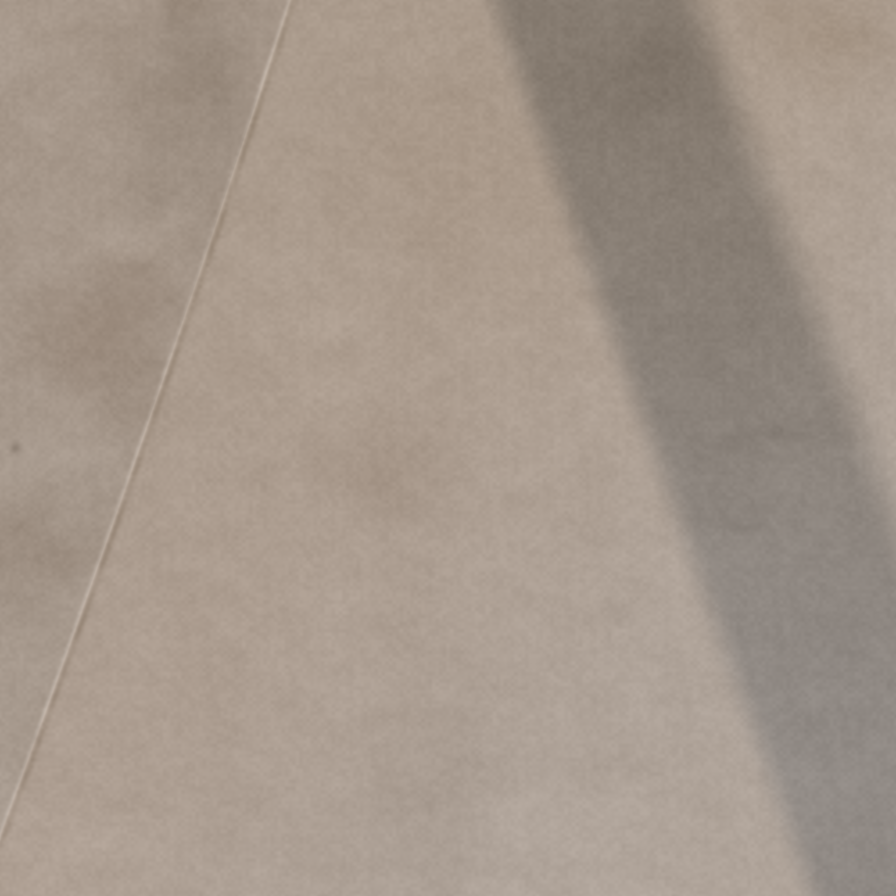
Reproduce this texture procedurally as a WebGL 1 fragment shader.

```glsl
precision highp float;
// Beige stone floor tiles with a slanted pale joint and a soft diagonal shadow band.

uniform vec2 u_resolution;

float hash(vec2 p) {
  return fract(sin(dot(p, vec2(127.1, 311.7))) * 43758.5453);
}

float noise(vec2 p) {
  vec2 i = floor(p);
  vec2 f = fract(p);
  f = f * f * (3.0 - 2.0 * f);
  return mix(mix(hash(i), hash(i + vec2(1.0, 0.0)), f.x),
             mix(hash(i + vec2(0.0, 1.0)), hash(i + vec2(1.0, 1.0)), f.x), f.y);
}

// Layered noise centred on zero
float fbm(vec2 p) {
  float sum = 0.0;
  float amp = 0.5;
  for (int i = 0; i < 5; i++) {
    sum += amp * (noise(p) - 0.5);
    p = mat2(1.6, 1.2, -1.2, 1.6) * p + 7.3;
    amp *= 0.55;
  }
  return sum;
}

// Soft elliptical stain
float stain(vec2 p, vec2 center, vec2 radius) {
  vec2 d = (p - center) / radius;
  return exp(-dot(d, d));
}

void main() {
  vec2 uv = gl_FragCoord.xy / u_resolution;
  float down = 1.0 - uv.y;
  float px = 1.0 / u_resolution.y;
  vec2 warped = uv + 0.12 * vec2(fbm(uv * 13.0), fbm(uv * 13.0 + 31.0));

  // Main tile: warm at the left, cooler and paler at the lower right
  vec3 color = mix(vec3(0.668, 0.607, 0.55), vec3(0.685, 0.625, 0.575), smoothstep(0.0, 0.9, down));
  float cool = smoothstep(0.85, 1.6, uv.x + down);
  color = mix(color, vec3(0.69, 0.647, 0.61), 0.8 * cool);
  color -= vec3(0.035, 0.038, 0.040) * stain(warped, vec2(0.43, 0.48), vec2(0.11, 0.07));
  color -= vec3(0.014, 0.018, 0.022) * stain(warped, vec2(0.52, 0.80), vec2(0.12, 0.14));
  color -= vec3(0.022) * stain(warped, vec2(0.48, 0.10), vec2(0.06, 0.11));
  color -= vec3(0.030) * stain(warped, vec2(0.69, 0.30), vec2(0.02, 0.02));
  color -= vec3(0.020, 0.024, 0.030) * stain(warped, vec2(0.93, 0.94), vec2(0.07, 0.04));
  color += vec3(0.012) * stain(warped, vec2(0.36, 0.62), vec2(0.10, 0.08));

  // Left tile with its darker patches
  float joint = (uv.x - 0.323 + 0.347 * down - 0.025 * down * (0.93 - down)) * 0.945;
  vec3 leftTile = mix(vec3(0.65, 0.592, 0.54), vec3(0.665, 0.615, 0.57), down);
  leftTile -= vec3(0.050, 0.048, 0.048) * stain(warped, vec2(0.23, 0.89), vec2(0.06, 0.15));
  leftTile -= vec3(0.045, 0.052, 0.056) * stain(warped, vec2(0.11, 0.63), vec2(0.09, 0.08));
  leftTile -= vec3(0.055, 0.060, 0.064) * stain(warped, vec2(0.03, 0.39), vec2(0.06, 0.05));
  leftTile += vec3(0.022) * stain(warped, vec2(0.16, 0.74), vec2(0.06, 0.04));
  leftTile -= 0.10 * stain(uv, vec2(0.017, 0.5), vec2(0.006));
  float onLeft = 1.0 - smoothstep(-px, px, joint);
  color = mix(color, leftTile, onLeft);

  // Clouding, blotches and broken streaks
  float mottle = fbm(uv * vec2(24.0, 30.0) + 19.0);
  color += vec3(0.030, 0.033, 0.036) * (1.0 + 0.6 * onLeft) * fbm(uv * 5.0 + 3.0);
  color += vec3(0.032, 0.034, 0.037) * (1.0 + 0.4 * onLeft) * mottle;
  color += 0.014 * fbm(vec2(uv.x * 14.0, uv.y * 45.0 + uv.x * 12.0));

  // Joint: pale worn edge with an uneven dark side
  float wear = 0.6 + 0.6 * noise(vec2(4.0, down * 24.0));
  float grime = 0.4 + 0.9 * noise(vec2(9.0, down * 40.0));
  color -= vec3(0.060, 0.062, 0.068) * grime * exp(-pow((joint - 0.005) / 0.004, 2.0));
  color += vec3(0.075, 0.080, 0.085) * wear * exp(-pow(joint / 0.0026, 2.0));

  // Shadow band, browner at the top and greyer at the bottom
  float leftEdge = uv.x - 0.549 - 0.358 * down;
  float rightEdge = uv.x - 0.776 - 0.385 * down;
  float shadow = smoothstep(-0.022, 0.024, leftEdge) * (1.0 - smoothstep(-0.034, 0.034, rightEdge));
  vec3 shade = mix(vec3(0.52, 0.478, 0.435), vec3(0.57, 0.545, 0.525), smoothstep(0.0, 0.9, down));
  shade += 0.035 * fbm(uv * 7.0 + 11.0) + 0.030 * mottle;
  shade += 0.020 * fbm(vec2(uv.x * 10.0, uv.y * 50.0));
  shade -= 0.025 * stain(warped, vec2(0.73, 0.92), vec2(0.06, 0.06));
  float crackGap = smoothstep(0.35, 0.7, noise(vec2(uv.x * 45.0, 2.0)));
  shade -= 0.028 * crackGap * stain(uv, vec2(0.87, 0.413 + 0.02 * mottle), vec2(0.08, 0.005));
  shade -= 0.020 * stain(warped, vec2(0.86, 0.51), vec2(0.06, 0.012));
  color = mix(color, shade, shadow);

  // Fine grain
  color += 0.026 * (noise(uv * 250.0) - 0.5) + 0.020 * (noise(uv * 125.0 + 5.0) - 0.5);

  gl_FragColor = vec4(color, 1.0);
}
```
